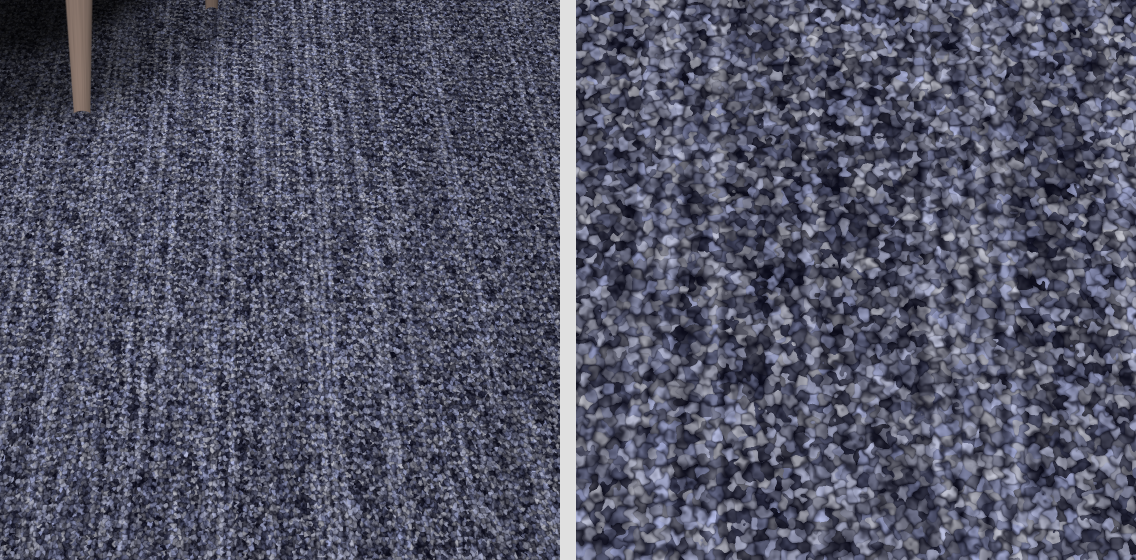
Left: the whole. Right: its middle third, enlarged.
A Shadertoy shader for this texture:

```glsl
const vec2 VANISH = vec2(0.44, 2.6);
const float LOOPS = 178.0;
const vec2 PLANK = vec2(0.27, 0.85);
const float STRIPE_WIDTH = 0.0145;
const vec3 WOOD = vec3(0.56, 0.48, 0.44);

float hash(vec2 p) {
    return fract(sin(dot(p, vec2(127.1, 311.7))) * 43758.5453);
}

vec2 hash2(vec2 p) {
    return vec2(hash(p), hash(p + 57.3));
}

float noise(vec2 p) {
    vec2 i = floor(p), f = fract(p);
    f = f * f * (3.0 - 2.0 * f);
    return mix(mix(hash(i), hash(i + vec2(1, 0)), f.x),
               mix(hash(i + vec2(0, 1)), hash(i + vec2(1, 1)), f.x), f.y);
}

// Canvas position to floor position, lines meeting at the vanishing point
vec2 floorPosition(vec2 p, vec2 vanish) {
    float d = vanish.y - p.y;
    return vec2(2.1 * (p.x - vanish.x) / d, 4.41 / d);
}

// Nearest yarn loop: xy = cell id, z = distance to its centre
vec3 nearestLoop(vec2 p) {
    vec2 base = floor(p);
    vec3 best = vec3(0.0, 0.0, 9.0);
    for (int j = -1; j <= 1; j++)
    for (int i = -1; i <= 1; i++) {
        vec2 id = base + vec2(i, j);
        vec2 centre = id + 0.5 + 0.9 * (hash2(id) - 0.5);
        float d = length(p - centre);
        if (d < best.z) best = vec3(id, d);
    }
    return best;
}

// Pale yarn rows, reshuffled on each staggered plank
float stripes(vec2 f, vec2 plank, float width) {
    float column = floor(f.x / plank.x);
    float row = floor(f.y / plank.y + hash(vec2(column, 4.0)));
    float x = f.x / width + 0.25 * noise(vec2(f.x * 9.0, f.y * 30.0));
    float id = floor(x);
    float strength = smoothstep(0.62, 0.86, hash(vec2(id, row * 7.0 + 2.0)));
    float profile = 1.0 - smoothstep(0.14, 0.5, abs(fract(x) - 0.5));
    float breakup = 0.7 + 0.5 * noise(vec2(id * 3.7, f.y * 26.0));
    return strength * profile * breakup;
}

vec3 carpet(vec2 p) {
    vec2 f = floorPosition(p, VANISH);
    vec2 q = f * LOOPS;
    vec2 warp = vec2(noise(q * 1.7), noise(q * 1.7 + 31.0)) - 0.5;
    vec3 loop = nearestLoop(q + 0.9 * warp);
    float shade = hash(loop.xy + 11.0);
    float tint = hash(loop.xy + 23.0) - 0.5;
    float fiber = noise(q * 1.9 + 70.0) - 0.5;
    float mottle = noise(f * vec2(55.0, 40.0)) - 0.5;
    float broad = noise(f * vec2(24.0, 5.0)) - 0.5;
    float pale = stripes(f, PLANK, STRIPE_WIDTH);

    // Pale rows hold fewer dark loops
    float tone = 0.3 + (0.42 - 0.12 * pale) * (shade - 0.5);
    tone += 0.14 * fiber + 0.05 * mottle + 0.04 * broad + 0.135 * pale;
    tone *= mix(1.14, 0.42, smoothstep(0.25, 0.85, loop.z));
    tone = max(tone, 0.04);
    vec3 yarn = vec3(tone, tone * 1.025, tone * 1.1 + 0.05);
    return yarn + tone * tint * vec3(-0.10, -0.06, 0.14);
}

// Soft outer shadow and dark core in the upper left corner
float lighting(vec2 p) {
    float outer = smoothstep(-0.04, 0.07, p.y - 0.76 - 0.9 * p.x * p.x);
    float core = smoothstep(-0.03, 0.04, p.y - 0.90 - 1.4 * p.x * p.x);
    float depth = mix(0.52, 0.2, smoothstep(0.1, 0.5, p.x));
    float falloff = 1.06 - 0.22 * dot(p - vec2(0.42, 0.45), p - vec2(0.42, 0.45));
    return falloff * (1.0 - depth * outer) * (1.0 - 0.65 * core);
}

// Tapered chair leg: xyz = wood colour, w = coverage
vec4 chairLeg(vec2 p, vec2 foot, float halfWidth, vec2 slope, float blur) {
    float h = p.y - foot.y;
    float across = (p.x - foot.x - slope.x * h) / (halfWidth + slope.y * h);
    float side = (1.0 - abs(across)) * halfWidth;
    float end = h + 0.004 * across * across;
    float cover = smoothstep(-blur, blur, min(side, end));
    float wood = noise(vec2(across * 9.0, p.y * 14.0)) - 0.5;
    float shade = 0.94 - 0.2 * across * across - 0.1 * across + 0.1 * wood;
    return vec4(WOOD * shade, cover);
}

void mainImage(out vec4 fragColor, in vec2 fragCoord) {
    vec2 p = fragCoord / iResolution.xy;
    float blur = 0.8 / iResolution.y;

    // Four samples smooth the loop edges
    vec3 color = vec3(0.0);
    for (int k = 0; k < 4; k++) {
        vec2 offset = vec2(k % 2, k / 2) * 0.5 - 0.25;
        color += 0.25 * carpet((fragCoord + offset) / iResolution.xy);
    }
    color *= lighting(p);

    vec4 front = chairLeg(p, vec2(0.1465, 0.802), 0.015, vec2(-0.028, 0.045), blur);
    vec4 back = chairLeg(p, vec2(0.378, 0.987), 0.011, vec2(0.0, 0.045), blur);
    color = mix(color, back.rgb * 0.8, back.a);
    color = mix(color, front.rgb, front.a);
    fragColor = vec4(color, 1.0);
}
```
